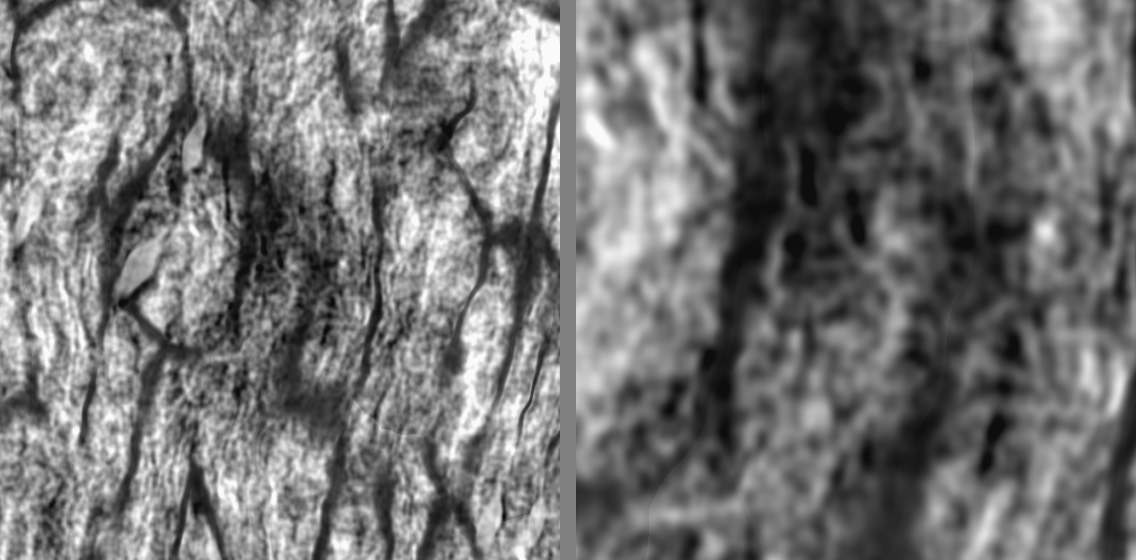
Left: the whole. Right: its middle third, enlarged.
Reproduce this texture procedurally as a three.js fragment shader.

```glsl
// Weathered tree bark: crumbly grey plates, leaning fibres, dark cracks and pale slivers.
varying vec2 vUv;

const vec2 PLATE_GRID = vec2(8.0, 2.8);
const vec2 SLIVER_GRID = vec2(6.5, 4.5);
const float BASE_TONE = 0.53;

vec2 hash2(vec2 p) {
  vec3 q = fract(vec3(p.xyx) * vec3(0.1031, 0.1030, 0.0973));
  q += dot(q, q.yzx + 33.33);
  return fract((q.xx + q.yz) * q.zy);
}

vec2 gradientAt(vec2 cell) {
  float angle = 6.2832 * hash2(cell + 71.0).x;
  return vec2(cos(angle), sin(angle));
}

// Gradient noise, roughly -1 to 1
float noise(vec2 p) {
  vec2 i = floor(p);
  vec2 f = p - i;
  vec2 u = f * f * f * (f * (f * 6.0 - 15.0) + 10.0);
  float a = dot(gradientAt(i), f);
  float b = dot(gradientAt(i + vec2(1.0, 0.0)), f - vec2(1.0, 0.0));
  float c = dot(gradientAt(i + vec2(0.0, 1.0)), f - vec2(0.0, 1.0));
  float d = dot(gradientAt(i + vec2(1.0)), f - vec2(1.0));
  return 1.6 * mix(mix(a, b, u.x), mix(c, d, u.x), u.y);
}

// x: gap between the two nearest plate centres, y: random tone of the plate
vec2 plates(vec2 p) {
  vec2 home = floor(p);
  float nearest = 9.0;
  float second = 9.0;
  float tone = 0.0;
  for (int y = -1; y <= 1; y++) {
    for (int x = -1; x <= 1; x++) {
      vec2 cell = home + vec2(float(x), float(y));
      float d = length(cell + hash2(cell) - p);
      if (d < nearest) {
        second = nearest;
        nearest = d;
        tone = hash2(cell + 17.0).x;
      } else {
        second = min(second, d);
      }
    }
  }
  return vec2(second - nearest, tone);
}

// x: light of the raised slivers, y: shadow around them
vec2 slivers(vec2 p, vec2 grid) {
  vec2 home = floor(p * grid);
  vec2 result = vec2(0.0);
  for (int y = -1; y <= 1; y++) {
    for (int x = -1; x <= 1; x++) {
      vec2 cell = home + vec2(float(x), float(y));
      vec2 rnd = hash2(cell + 5.0);
      vec2 d = p - (cell + 0.15 + 0.7 * hash2(cell + 41.0)) / grid;
      d.x -= d.y * mix(-0.05, 0.35, rnd.y);
      vec2 size = vec2(mix(0.014, 0.026, rnd.y), mix(0.10, 0.045, rnd.y));
      float present = step(0.62, rnd.x);
      float light = 1.0 - smoothstep(0.65, 1.1, length(d / size));
      float rim = 1.0 - smoothstep(0.8, 1.5, length((d + vec2(-0.004, 0.008)) / size));
      result = max(result, present * vec2(light, rim));
    }
  }
  return vec2(result.x, result.y * (1.0 - result.x));
}

// Soft oval region, 1 at its centre
float region(vec2 p, vec2 centre, vec2 radius) {
  return 1.0 - smoothstep(0.3, 1.2, length((p - centre) / radius));
}

void main() {
  vec2 uv = vUv;

  // Lean the grain and make it wander
  vec2 wander = vec2(noise(uv * vec2(5.0, 3.0)), noise(uv * 4.0 + 9.0));
  vec2 jag = vec2(noise(uv * vec2(26.0, 17.0) + 3.0), noise(uv * 22.0 + 30.0));
  vec2 p = uv + 0.028 * wander + 0.007 * jag;
  p.x -= uv.y * mix(0.04, 0.16, uv.x);

  // Large regions
  float crumbly = smoothstep(0.55, 0.85, uv.y + 0.12 * wander.x - 0.12 * uv.x);
  float hollow = region(uv + 0.05 * wander, vec2(0.48, 0.57), vec2(0.15, 0.42));
  float pale = region(uv + 0.04 * wander, vec2(0.98, 0.88), vec2(0.08, 0.18));

  // Fibres and grain
  float broad = noise(p * vec2(7.0, 3.0) + 50.0);
  float strand = noise(p * vec2(34.0, 6.0) + 12.0);
  float fibre = noise(p * vec2(64.0, 16.0) + 80.0);
  float clump = noise(p * vec2(30.0, 24.0) + 23.0);
  float grain = noise(p * vec2(70.0, 48.0) + 60.0);
  float speck = noise(uv * vec2(98.0, 84.0) + 7.0);

  float tone = BASE_TONE + 0.17 * broad;
  tone += mix(0.25, 0.08, crumbly) * strand + mix(0.19, 0.08, crumbly) * fibre;
  tone += mix(0.15, 0.25, crumbly) * clump + 0.22 * grain + 0.13 * speck;

  // Plates with dark cracks between them
  vec2 plate = plates(p * PLATE_GRID);
  float width = 0.13 + 0.10 * noise(uv * vec2(9.0, 6.0) + 20.0) + 0.07 * hollow;
  float crack = 1.0 - smoothstep(0.25 * width, 1.5 * width, plate.x);
  crack *= smoothstep(-0.45, 0.2, noise(uv * 6.0 + 14.0));
  tone += 0.16 * (plate.y - 0.5) + 0.14 * smoothstep(0.0, 0.5, plate.x);
  tone += 0.34 * pale - 0.27 * hollow;

  // Raised slivers and their shadows
  vec2 chip = slivers(p, SLIVER_GRID);
  tone = mix(tone, 0.8 + 0.35 * (tone - 0.5), 0.85 * chip.x * (1.0 - 0.5 * hollow));
  tone -= 0.20 * chip.y;

  tone = mix(tone, 0.10 + 0.12 * (tone - 0.3), 0.86 * crack * (1.0 - 0.8 * chip.x));
  gl_FragColor = vec4(vec3(clamp(tone, 0.05, 0.98)), 1.0);
}
```
